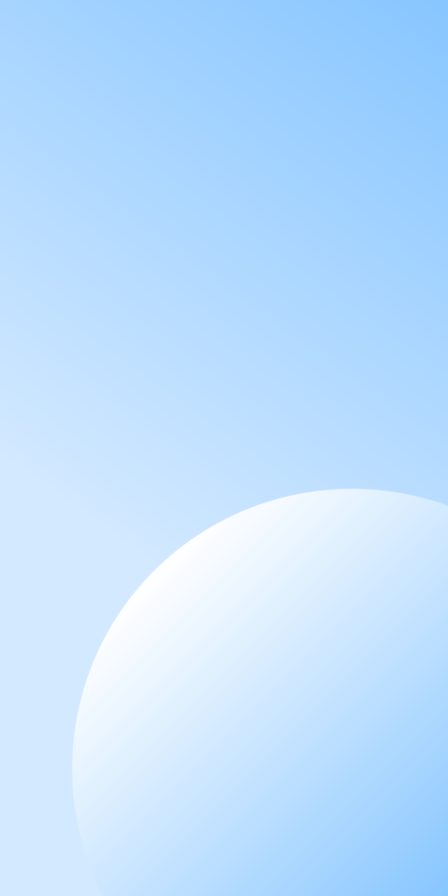
Give the GLSL for this background, as a Shadertoy shader.

```glsl
// A pale blue sky gradient with a large soft sphere rising at the lower right.
// Both fills are clamped linear ramps along a diagonal; the sphere is a
// circle distance function with a smoothed edge. Units: canvas width = 1.

const vec3 SKY_BLUE = vec3(0.53, 0.775, 1.0);
const vec3 HAZE = vec3(0.827, 0.914, 1.0);
const vec3 WHITE = vec3(1.0);

// Position along a line from start, 0 to 1 over the given length
float ramp(vec2 p, vec2 start, vec2 direction, float span) {
    return clamp(dot(p - start, normalize(direction)) / span, 0.0, 1.0);
}

void mainImage(out vec4 fragColor, in vec2 fragCoord) {
    vec2 p = fragCoord / iResolution.x;
    float pixel = 1.0 / iResolution.x;

    // Sky: deep at the upper right, hazy toward the lower left
    float skyFade = ramp(p, vec2(1.0, 2.0), vec2(-0.58, -0.81), 1.42);
    vec3 color = mix(SKY_BLUE, HAZE, skyFade);

    // Sphere: lit from the upper left
    float sphereDistance = length(p - vec2(0.786, 0.284)) - 0.625;
    float sphereFade = ramp(p, vec2(0.344, 0.724), vec2(1.0, -1.0), 0.976);
    vec3 sphereColor = mix(WHITE, SKY_BLUE, sphereFade);
    color = mix(color, sphereColor, smoothstep(pixel, -pixel, sphereDistance));

    fragColor = vec4(color, 1.0);
}
```
